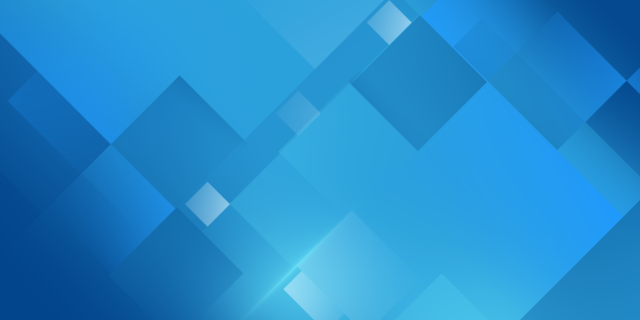
This background is drawn by a Shadertoy shader. Its source:

```glsl
// Abstract blue background of overlapping translucent diamonds with glowing edges.

const vec3 DEEP  = vec3(0.01, 0.27, 0.55);
const vec3 STEEL = vec3(0.07, 0.42, 0.67);
const vec3 SKY   = vec3(0.17, 0.63, 0.86);
const vec3 AZURE = vec3(0.12, 0.60, 1.00);
const vec3 CYAN  = vec3(0.32, 0.80, 0.93);
const vec3 WHITE = vec3(0.85, 0.95, 1.00);

const float CANVAS_HEIGHT = 3.84; // layout units per canvas height

// Coverage of the interval [lo, hi] with smoothed ends
float span(float x, float lo, float hi) {
    return clamp(min(x - lo, hi - x) / fwidth(x) + 0.5, 0.0, 1.0);
}

// Soft round falloff
float blob(vec2 p, vec2 center, vec2 radius) {
    vec2 d = (p - center) / radius;
    return exp(-dot(d, d));
}

// Diamond in diagonal space: box = (u0, u1, v0, v1),
// opacity at its corners = (left, top, bottom, right)
vec3 panel(vec3 base, vec2 q, vec4 box, vec3 tint, vec4 opacity) {
    vec2 t = clamp((q - box.xz) / (box.yw - box.xz), 0.0, 1.0);
    float alpha = mix(mix(opacity.x, opacity.y, t.y),
                      mix(opacity.z, opacity.w, t.y), t.x);
    float cover = span(q.x, box.x, box.y) * span(q.y, box.z, box.w);
    return mix(base, tint, alpha * cover);
}

// Broad light and dark areas
vec3 backdrop(vec2 p, vec2 q) {
    vec3 col = mix(DEEP, SKY, smoothstep(-3.3, 1.7, q.y));
    col = mix(col, DEEP, 0.95 * smoothstep(4.5, 7.3, q.y));
    col = mix(col, AZURE, 0.35 * blob(p, vec2(1.2, 0.9), vec2(1.0, 0.9)));
    col = mix(col, CYAN, 0.75 * blob(p, vec2(3.6, 3.5), vec2(1.0, 0.8)));
    return mix(col, CYAN, 0.65 * blob(p, vec2(5.8, 4.1), vec2(1.2, 0.9)));
}

vec3 leftPanels(vec3 col, vec2 q) {
    // Dark bands beyond the long upper edge
    col = panel(col, q, vec4(-1.0, 3.06, -4.0, -0.40), DEEP, vec4(0.2, 0.5, 0.1, 0.45));
    col = panel(col, q, vec4(1.30, 3.06, -1.12, -0.40), AZURE, vec4(0.25, 0.1, 0.05, 0.0));
    col = panel(col, q, vec4(1.0, 3.06, -4.0, -2.05), DEEP, vec4(0.3, 0.5, 0.2, 0.3));
    // Lit rim of the upper diamond
    col = panel(col, q, vec4(-0.5, 3.06, -0.40, 0.50), AZURE, vec4(0.25, 0.0, 0.55, 0.0));
    // Central shaded diamond and its bright lower neighbour
    col = panel(col, q, vec4(3.06, 4.61, -0.40, 1.25), STEEL, vec4(0.45, 0.6, 0.25, 0.3));
    col = panel(col, q, vec4(3.06, 4.61, -1.95, -0.40), AZURE, vec4(0.0, 0.1, 0.05, 0.6));
    col = panel(col, q, vec4(3.06, 4.61, -4.0, -1.10), DEEP, vec4(0.2, 0.15, 0.1, 0.0));
    // Lower diamond
    return panel(col, q, vec4(4.61, 6.20, -2.00, -0.36), STEEL, vec4(0.3, 0.8, 0.0, 0.35));
}

vec3 centerPanels(vec3 col, vec2 q) {
    // Diagonal ribbon holding the small diamonds
    col = panel(col, q, vec4(4.61, 5.20, -0.36, 4.85), STEEL, vec4(0.2, 0.25, 0.2, 0.2));
    col = panel(col, q, vec4(2.8, 4.61, 2.95, 4.9), WHITE, vec4(0.02, 0.02, 0.12, 0.08));
    // Light diamonds with a faint division
    col = panel(col, q, vec4(5.20, 6.75, 0.31, 1.52), CYAN, vec4(0.25, 0.1, 0.3, 0.0));
    col = panel(col, q, vec4(5.16, 6.83, 1.52, 3.20), CYAN, vec4(0.3, 0.1, 0.0, 0.0));
    // Shaded upper diamond
    col = panel(col, q, vec4(5.22, 6.83, 3.20, 4.86), STEEL, vec4(0.35, 0.5, 0.35, 0.7));
    // Narrow cast shadows
    col = panel(col, q, vec4(5.16, 6.83, 3.20, 3.55), STEEL, vec4(0.3, 0.0, 0.15, 0.0));
    return panel(col, q, vec4(3.06, 4.70, 0.95, 1.25), STEEL, vec4(0.0, 0.35, 0.0, 0.1));
}

vec3 rightPanels(vec3 col, vec2 q) {
    // Upper diamond, bright at its left corner
    col = panel(col, q, vec4(5.25, 6.83, 4.86, 6.55), AZURE, vec4(0.8, 0.1, 0.45, 0.0));
    // Diamond below it, split lengthwise
    col = panel(col, q, vec4(6.83, 8.49, 4.88, 6.55), AZURE, vec4(0.0, 0.2, 0.1, 0.65));
    col = panel(col, q, vec4(6.00, 8.49, 4.88, 5.56), STEEL, vec4(0.3, 0.1, 0.5, 0.2));
    col = panel(col, q, vec4(8.49, 11.0, 5.56, 6.55), DEEP, vec4(0.4, 0.7, 0.1, 0.2));
    col = panel(col, q, vec4(8.49, 10.0, 6.55, 8.0), AZURE, vec4(0.5, 0.1, 0.3, 0.1));
    col = panel(col, q, vec4(8.49, 10.6, 4.88, 5.56), AZURE, vec4(0.1, 0.0, 0.4, 0.1));
    // Large diamond with a vivid right corner
    col = panel(col, q, vec4(6.83, 10.08, 2.40, 4.88), AZURE, vec4(0.0, 0.45, 0.0, 0.95));
    // Shade under its lower edge
    return panel(col, q, vec4(10.08, 11.6, 2.00, 5.50), STEEL, vec4(0.45, 0.8, 0.5, 0.4));
}

vec3 highlights(vec3 col, vec2 q) {
    // Small frosted diamonds along the ribbon
    for (int i = 0; i < 3; i++) {
        float v = -0.23 + 2.18 * float(i);
        float strength = i == 1 ? 0.35 : 1.0;
        col = panel(col, q, vec4(4.67, 5.21, v, v + 0.54), WHITE,
                    strength * vec4(0.2, 0.3, 0.4, 0.6));
    }
    // Pale lower strip and triangle
    col = panel(col, q, vec4(6.87, 7.90, -0.07, 0.37), WHITE, vec4(0.6, 0.45, 0.2, 0.1));
    col = panel(col, q, vec4(6.75, 8.40, 0.37, 1.70), WHITE, vec4(0.3, 0.1, 0.1, 0.0));
    col = panel(col, q, vec4(8.58, 9.80, 0.80, 2.02), CYAN, vec4(0.3, 0.35, 0.3, 0.3));
    // Luminous diagonal edge
    float reach = exp(-pow((q.y - 0.3) / 0.85, 2.0));
    float side = abs(q.x - 6.75);
    float glow = 0.5 * exp(-side * 28.0) + 0.25 * exp(-side * 5.0);
    return mix(col, vec3(0.45, 0.92, 0.98), glow * reach);
}

void mainImage(out vec4 fragColor, in vec2 fragCoord) {
    // Layout position with y downward, then diagonal coordinates (u, v)
    vec2 p = vec2(fragCoord.x, iResolution.y - fragCoord.y) * CANVAS_HEIGHT / iResolution.y;
    vec2 q = vec2(p.x + p.y, p.x - p.y);
    vec3 col = backdrop(p, q);
    col = leftPanels(col, q);
    col = centerPanels(col, q);
    col = rightPanels(col, q);
    col = highlights(col, q);
    fragColor = vec4(col, 1.0);
}
```
